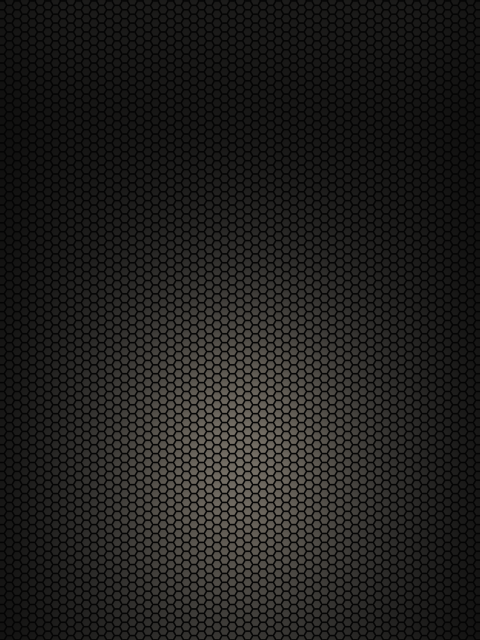
Write a WebGL 2 fragment shader that draws this background.

```glsl
#version 300 es
precision highp float;
// Dark perforated-metal background: a honeycomb of flat-topped hexagonal cells
// in a near-black mesh, lit by a warm elliptical glow below the middle.
// Cells come from two interleaved lattices and a hexagonal distance.

uniform vec2 u_resolution;
out vec4 outColor;

// Offset from the nearest cell centre; rows are one unit apart.
vec2 honeycombOffset(vec2 p) {
    vec2 period = vec2(sqrt(3.0), 1.0);
    vec2 a = mod(p + 0.5 * period, period) - 0.5 * period;
    vec2 b = mod(p, period) - 0.5 * period;
    return dot(a, a) < dot(b, b) ? a : b;
}

// Distance to the hexagon sides; it reaches 0.5 on the cell border.
float hexDistance(vec2 p) {
    p = abs(p);
    return max(p.y, dot(p, vec2(0.866, 0.5)));
}

float glow(vec2 p, vec2 centre, vec2 radius) {
    vec2 d = (p - centre) / radius;
    return exp(-dot(d, d));
}

void main() {
    // Height spans 0 to 1, x is centred.
    vec2 p = (gl_FragCoord.xy - vec2(0.5 * u_resolution.x, 0.0)) / u_resolution.y;

    // Honeycomb mask with soft borders
    float pitch = 0.01387;
    vec2 cell = honeycombOffset(p / pitch);
    float soft = max(0.05, 0.7 / (u_resolution.y * pitch));
    float face = 1.0 - smoothstep(0.41 - soft, 0.41 + soft, hexDistance(cell));

    // Main light, wide halo, and a faint lift towards the top
    float light = 0.075
        + 0.27 * glow(p, vec2(0.0, 0.28), vec2(0.20, 0.27))
        + 0.10 * glow(p, vec2(0.0, 0.30), vec2(0.36, 0.36))
        + 0.030 * smoothstep(0.78, 1.0, p.y);
    light *= 1.0 - 0.25 * smoothstep(0.25, 0.42, abs(p.x));

    // Each face is slightly brighter along its lower side
    light *= 1.0 - 0.16 * cell.y;

    vec3 warmth = mix(vec3(1.0, 0.98, 0.94), vec3(1.0, 0.95, 0.87), smoothstep(0.1, 0.4, light));
    vec3 mesh = vec3(0.014) + 0.03 * light;
    outColor = vec4(mix(mesh, light * warmth, face), 1.0);
}
```
